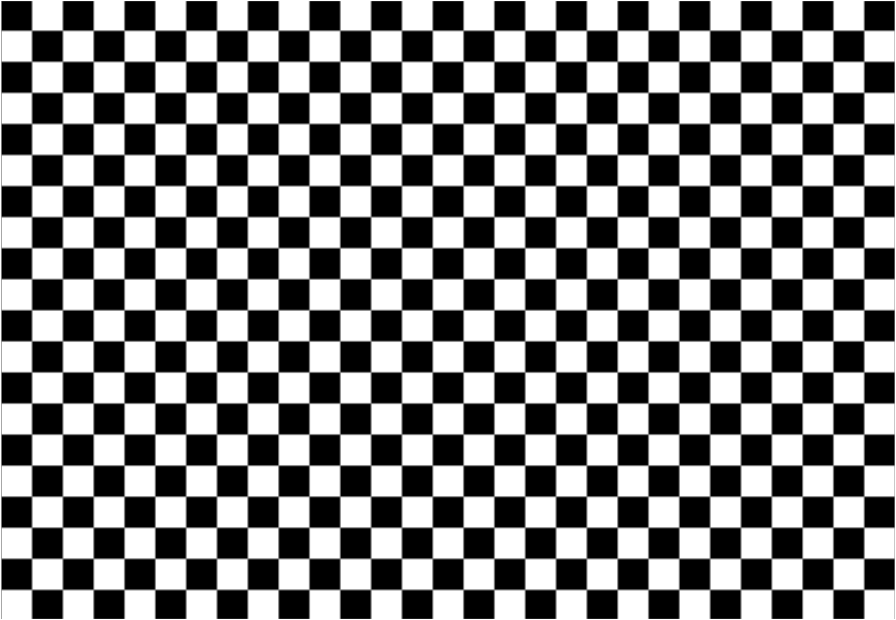
Give the GLSL for this pattern, as a Shadertoy shader.

```glsl
// Black and white checkerboard, 29 by 20 squares, with soft edges and a hairline white rim.

// Signed distance in cells to the nearest grid line; positive in even cells.
vec2 cellWave(vec2 p) {
    return abs(mod(p - 0.5, 2.0) - 1.0) - 0.5;
}

void mainImage(out vec4 fragColor, in vec2 fragCoord) {
    vec2 uv = fragCoord / iResolution.xy;
    float pixel = 1.0 / iResolution.y;

    // Grid counted from the top left
    vec2 cells = vec2(29.07, 19.96);
    vec2 grid = vec2(uv.x - 0.0014, 1.0 - uv.y + 0.0005) * cells;

    // Soft square wave on each axis; their product alternates the squares
    vec2 halfEdge = max(vec2(0.037), 0.5 * cells / iResolution.xy);
    vec2 wave = clamp(cellWave(grid) / halfEdge, -1.0, 1.0);
    float shade = 0.5 - 0.5 * wave.x * wave.y;

    // White rim around the board
    vec2 margin = min(uv, 1.0 - uv) * iResolution.xy * pixel;
    float inside = clamp((min(margin.x, margin.y) - 0.0018) / pixel + 0.5, 0.0, 1.0);

    fragColor = vec4(vec3(mix(1.0, shade, inside)), 1.0);
}
```
